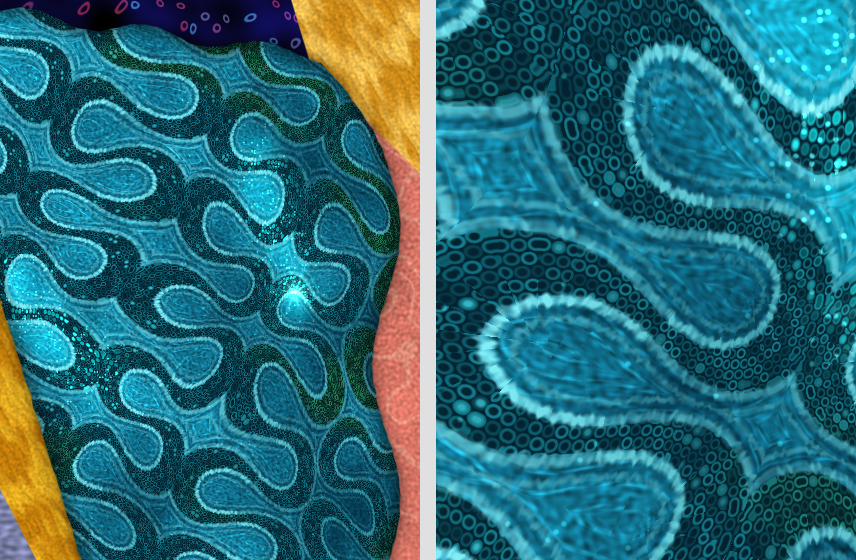
Left: the whole. Right: its middle third, enlarged.
This texture is drawn by a WebGL 1 fragment shader. Its source:

```glsl
precision highp float;
// Teal sequined fabric with corded meanders, laid over gold, coral and navy cloth.
uniform vec2 u_resolution;

const float PERIOD = 1.7708; // axial length of one full meander
const float STEP = 0.19635;

vec2 hash2(vec2 p) {
  p = vec2(dot(p, vec2(127.1, 311.7)), dot(p, vec2(269.5, 183.3)));
  return fract(sin(p) * 43758.5);
}

float corner(vec2 cell, vec2 offset) {
  return dot(hash2(cell) * 2.0 - 1.0, offset);
}

float noise(vec2 p) {
  vec2 i = floor(p), f = fract(p), u = f * f * (3.0 - 2.0 * f), e = vec2(1.0, 0.0);
  return mix(mix(corner(i, f), corner(i + e, f - e), u.x),
             mix(corner(i + e.yx, f - e.yx), corner(i + 1.0, f - 1.0), u.x), u.y);
}

// Soft light along a line from a to b
float streak(vec2 p, vec2 a, vec2 b, float tightness) {
  vec2 d = b - a;
  vec2 r = p - a - d * clamp(dot(p - a, d) / dot(d, d), 0.0, 1.0);
  return exp(-dot(r, r) * tightness * tightness);
}

// Nearest sine-generated meander: signed distance, arc length, curvature
vec3 meander(vec2 q) {
  vec3 best = vec3(9.0, 0.0, 0.0);
  for (int j = -1; j <= 1; j++) {
    float row = floor(q.y / 2.85) + float(j);
    vec2 p = q - vec2(hash2(vec2(row, 4.0)).x * PERIOD, (row + 0.5) * 2.85);
    p.x = mod(p.x, PERIOD);
    vec2 at = vec2(-PERIOD / 4.0, 0.0);
    float t = -1.5708;
    for (int i = 0; i < 48; i++) {
      float heading = 1.9 * sin(t + STEP * 0.5);
      vec2 dir = vec2(cos(heading), sin(heading));
      float along = clamp(dot(p - at, dir), 0.0, STEP);
      vec2 r = p - at - dir * along;
      float d = length(r);
      if (d < abs(best.x)) {
        float side = dir.x * r.y < dir.y * r.x ? -1.0 : 1.0;
        best = vec3(d * side, t + along, cos(t + along));
      }
      at += dir * STEP;
      t += STEP;
    }
  }
  return best;
}

vec3 tealFabric(vec2 p, float px) {
  // Drape: wandering warp, squeezed toward the right fold
  vec2 q = p + 0.07 * vec2(noise(p * 4.3 + 3.0), noise(p * 4.3 + 17.0));
  q.x += 1.3 * pow(max(q.x - 0.4, 0.0), 2.0);
  q = vec2(0.42 * q.x + 0.91 * q.y, 0.98 * q.x - 0.45 * q.y) * 10.8;
  vec3 m = meander(q);
  float soft = px * 11.0, d = abs(m.x);
  float width = 0.085 + 0.19 * m.z * m.z;
  float weave = noise(vec2(m.y * 9.0, m.x * 34.0));

  float light = 0.74 - 0.4 * smoothstep(0.34, 0.6, p.x) + 0.7 * noise(p * 6.0 + 8.0);
  light += 0.25 * smoothstep(0.3, 0.75, p.y) * smoothstep(0.45, 0.1, p.x);
  float glow = streak(p, vec2(0.0, 0.5), vec2(0.17, 0.33), 17.0)
    + streak(p, vec2(0.46, 0.72), vec2(0.53, 0.47), 24.0);

  // Sheer ground, shaded beside the ribbon, with embroidered echo lines
  float shade = light - 0.3 * smoothstep(0.3, 0.05, d - width) + 0.5 * noise(q * 1.6);
  vec3 col = mix(vec3(0.02, 0.24, 0.33), vec3(0.08, 0.53, 0.65), clamp(shade, 0.0, 1.3));
  col *= 1.0 + 0.6 * noise(p * 190.0) + 0.4 * weave;
  float echo = smoothstep(0.6, 1.0, sin(d * 40.0 + 9.0 * noise(q * 1.3)));
  col += vec3(0.08, 0.24, 0.26) * echo * (0.5 + 1.5 * weave) * light;
  col += vec3(0.02, 0.27, 0.28) * glow;

  // Rows of sequins following the ribbon
  vec2 grid = m.yx / 0.09;
  grid.x += 0.5 * mod(floor(grid.y), 2.0);
  vec2 chance = hash2(floor(grid));
  float r = length(fract(grid) - 0.5);
  float rim = smoothstep(0.2, 0.36, r) * smoothstep(0.56, 0.42, r);
  vec3 bead = mix(vec3(0.01, 0.12, 0.17), vec3(0.06, 0.42, 0.48), rim * (0.25 + chance.x));
  float olive = smoothstep(0.1, 0.4, noise(p * 5.0 + 31.0) + p.x * p.y * 0.5);
  bead *= mix(vec3(1.0), vec3(2.2, 1.1, 0.65), olive);
  bead += vec3(0.2, 0.6, 0.6) * step(0.95, chance.y) * smoothstep(0.4, 0.15, r) * light;
  bead += vec3(0.05, 0.7, 0.65) * glow * smoothstep(0.4, 0.9, chance.y) * smoothstep(0.5, 0.2, r);
  col = mix(col, bead, smoothstep(soft, -soft, d - width) * 0.95);

  // Pale ragged cords, brighter on the inside of each bend, and a thin outer one
  float fray = 0.05 * noise(vec2(m.y * 24.0, m.x * 3.0));
  float stitch = 0.85 + 1.1 * noise(m.yx * vec2(20.0, 9.0));
  float cord = smoothstep(0.06, 0.012, abs(d - width - 0.035 + fray));
  cord *= mix(0.62, 1.05, step(0.0, m.x * m.z));
  cord += 0.4 * smoothstep(0.04, 0.005, abs(d - width - 0.17 + fray));
  float shine = clamp(light + 0.1 + glow * 0.4, 0.0, 1.0);
  col = mix(col, mix(vec3(0.13, 0.5, 0.55), vec3(0.5, 0.93, 0.97), shine), clamp(cord * stitch, 0.0, 1.0));

  // Loose glitter and one starburst
  float speck = smoothstep(0.5, 0.15, length(fract(p * 210.0) - 0.5));
  speck *= step(0.985 - 0.12 * min(glow, 1.0), hash2(floor(p * 210.0)).x);
  col += vec3(0.3, 0.75, 0.72) * speck * (0.3 + 0.6 * glow);
  vec2 s = p - vec2(0.527, 0.479);
  float reach = length(s), rays = pow(abs(cos(atan(s.y, s.x + 1e-5) * 5.0 + 0.4)), 8.0);
  return col + vec3(0.4, 1.0, 0.9) * (1.4 * exp(-reach * 110.0) + 0.7 * rays * exp(-reach * 55.0));
}

vec3 goldCloth(vec2 p) {
  float leaf = noise(vec2(p.x * 16.0 + p.y * 7.0, p.y * 13.0 - p.x * 5.0));
  leaf += 0.6 * noise(vec2(p.x * 75.0 + p.y * 40.0, p.y * 20.0));
  vec3 col = mix(vec3(0.81, 0.55, 0.1), vec3(0.96, 0.77, 0.33), smoothstep(-0.25, 0.3, leaf));
  return col * (0.98 + 0.05 * sin((p.x + 0.7 * p.y) * 260.0 + leaf * 15.0) + 0.25 * noise(p * 180.0));
}

vec3 coralLace(vec2 p) {
  float swirl = noise(p * 12.0);
  float thread = smoothstep(0.6, 1.0, sin(p.x * 90.0 + p.y * 55.0 + swirl * 18.0));
  vec3 col = mix(vec3(0.85, 0.46, 0.4), vec3(0.92, 0.63, 0.54), thread * 0.6);
  return col * (1.0 + 0.35 * noise(p * 150.0) + 0.2 * swirl);
}

vec3 navySequins(vec2 p) {
  vec2 g = p * 48.0 + noise(p * 20.0), chance = hash2(floor(g));
  float ring = smoothstep(0.16, 0.03, abs(length(fract(g) - 0.5) - 0.28));
  vec3 tint = mix(vec3(0.5, 0.1, 0.14), vec3(0.17, 0.4, 0.5), chance.x);
  return vec3(0.035, 0.03, 0.2) * (1.0 + 2.0 * noise(p * 14.0)) + tint * ring * step(0.8, chance.y);
}

void main() {
  float px = 1.0 / u_resolution.y;
  vec2 p = gl_FragCoord.xy * px;

  // Cloths lying behind
  vec3 gold = goldCloth(p);
  vec3 back = mix(navySequins(p), coralLace(p), step(0.6, p.x));
  float yellow = min(p.x - 0.82 + 0.3 * p.y, (p.x + p.y - 1.44) * 0.7);
  back = mix(back, gold, smoothstep(-px, px, yellow));
  back = mix(back, gold * vec3(0.95, 0.9, 0.4), step(p.x, 0.2) * step(p.y, 0.7));
  vec3 silver = vec3(0.48, 0.5, 0.66) * (1.0 + 0.6 * noise(p * vec2(60.0, 110.0)));
  back = mix(back, silver, smoothstep(px, -px, (p.y + 1.95 * p.x - 0.127) * 0.45));

  // Outline of the teal piece
  float right = 0.69 + 0.025 * sin((p.y - 0.47) * 13.0) - 3.5 * pow(max(p.y - 0.72, 0.0), 2.0);
  float top = 0.98 - 0.14 * p.x + 0.012 * sin(p.x * 30.0);
  float inside = min(min(right - p.x, top - p.y), p.x - 0.145 + 0.31 * p.y) + 0.004 * noise(p * 45.0);
  back *= 1.0 - 0.35 * exp(min(inside, 0.0) * 90.0);
  vec3 teal = tealFabric(p, px) * mix(0.62, 1.0, smoothstep(0.0, 0.035, inside));
  gl_FragColor = vec4(mix(back, teal, smoothstep(-px, px, inside)), 1.0);
}
```
